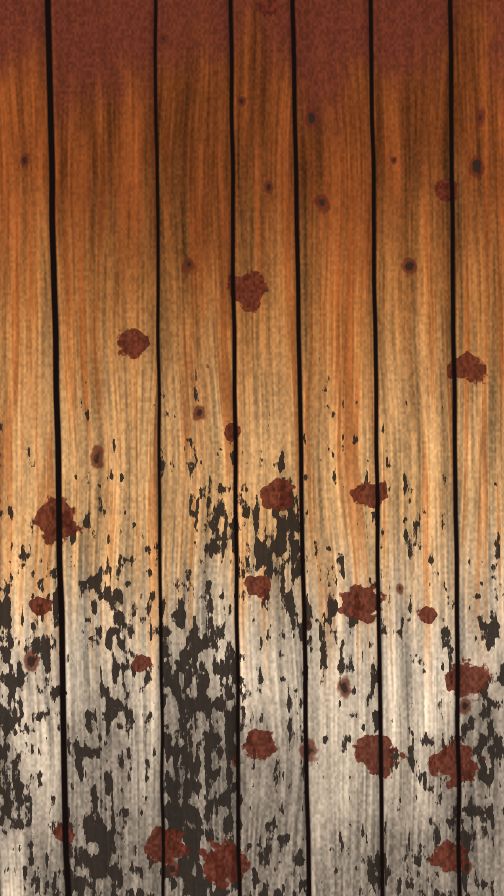
Write a WebGL 2 fragment shader that draws this texture.

```glsl
#version 300 es
precision highp float;
// Seven upright weathered planks: russet paint on top, bare golden wood in the
// middle, bleached and mouldy grey below. Seams split the planks, stretched
// noise draws the grain, and thresholded noise scatters mould, chips and knots.
uniform vec2 u_resolution;
out vec4 outColor;

const int SEAMS = 6;
const float SEAM_TOP[SEAMS] = float[](0.095, 0.308, 0.458, 0.581, 0.736, 0.894);
const float SEAM_BOTTOM[SEAMS] = float[](0.134, 0.324, 0.475, 0.613, 0.759, 0.912);
const float DECAY[SEAMS + 1] = float[](0.35, 0.5, 0.95, 0.85, 0.4, 0.45, 0.65);
const float SEAM_HALF_WIDTH = 0.0038;
const vec3 PAINT = vec3(0.41, 0.19, 0.14);
const vec3 BROWN = vec3(0.50, 0.26, 0.12);
const vec3 AMBER = vec3(0.69, 0.44, 0.23);
const vec3 GOLD = vec3(0.85, 0.65, 0.43);
const vec3 BLEACHED = vec3(0.83, 0.75, 0.65);
const vec3 GREY = vec3(0.50, 0.45, 0.40);
const vec3 MOULD = vec3(0.17, 0.14, 0.12);
const vec3 CHIP = vec3(0.37, 0.16, 0.11);
const vec3 GAP = vec3(0.09, 0.06, 0.05);

float hash(vec2 p) {
  vec3 q = fract(vec3(p.xyx) * 0.1031);
  q += dot(q, q.yzx + 33.33);
  return fract((q.x + q.y) * q.z);
}

float noise(vec2 p) {
  vec2 i = floor(p), f = fract(p);
  f = f * f * (3.0 - 2.0 * f);
  return mix(mix(hash(i), hash(i + vec2(1, 0)), f.x),
             mix(hash(i + vec2(0, 1)), hash(i + vec2(1, 1)), f.x), f.y);
}

float fbm(vec2 p) {
  float sum = 0.0, amp = 0.53;
  for (int i = 0; i < 4; i++) {
    sum += amp * noise(p);
    p = p * 2.03 + 17.3;
    amp *= 0.5;
  }
  return sum;
}

// Ragged blots, one per chosen cell; returns nearness to the blot centre.
float blots(vec2 p, vec2 cells, float chance, vec2 size, float seed) {
  vec2 cell = floor(p * cells);
  float best = 0.0;
  for (int k = 0; k < 9; k++) {
    vec2 c = cell + vec2(k % 3 - 1, k / 3 - 1);
    vec2 key = c + seed;
    vec2 centre = (c + 0.2 + 0.6 * vec2(hash(key), hash(key + 31.7))) / cells;
    float scale = 0.5 + 0.8 * hash(key + 57.1);
    float ragged = 0.9 * (fbm(p * 55.0 + seed) - 0.5);
    float reach = 1.0 - length((p - centre) / (size * scale)) + ragged;
    if (hash(key + 83.9) < chance) best = max(best, reach);
  }
  return best;
}

void main() {
  vec2 p = gl_FragCoord.xy / u_resolution.x;
  float v = gl_FragCoord.y / u_resolution.y;
  float px = 1.0 / u_resolution.x;

  // Find the plank and the signed distance to its nearest seam.
  int plank = 0;
  float seam = 1.0, seamWidth = SEAM_HALF_WIDTH;
  for (int i = 0; i < SEAMS; i++) {
    float d = p.x - mix(SEAM_BOTTOM[i], SEAM_TOP[i], v);
    d += 0.003 * (noise(vec2(float(i) * 9.0, p.y * 9.0)) - 0.5);
    if (d > 0.0) plank = i + 1;
    if (abs(d) < abs(seam)) {
      seam = d;
      seamWidth = SEAM_HALF_WIDTH * (i == 0 ? 1.5 : 0.75 + 0.4 * hash(vec2(i, 4)));
    }
  }
  float id = float(plank), decay = DECAY[plank];
  float tone = hash(vec2(id, 7.0)) - 0.5;

  // Grain: long streaks that lean with the boards and bend gently.
  vec2 g = p + vec2(0.02 * v + 0.022 * noise(p * vec2(9.0, 3.5) + id * 5.0), id * 7.0);
  float bands = noise(g * vec2(38.0, 1.3));
  float streak = fbm(g * vec2(85.0, 2.6));
  float fine = noise(g * vec2(230.0, 9.0));
  float grit = noise(p * vec2(240.0, 170.0));

  // Base colour by height, shifted per plank and along the grain.
  float h = v + 0.06 * tone + 0.16 * (streak - 0.5) + 0.12 * (fbm(p * vec2(7.0, 3.0)) - 0.5);
  vec3 col = mix(BLEACHED, GOLD, smoothstep(0.26, 0.46, h));
  col = mix(col, AMBER, smoothstep(0.46, 0.70, h));
  col = mix(col, BROWN, smoothstep(0.64, 0.84, h));
  col = mix(col, BROWN, 0.55 * smoothstep(0.52, 0.72, streak) * smoothstep(0.15, 0.5, v));
  col *= 0.97 + 0.3 * (bands - 0.5) + 0.7 * (streak - 0.5) + 0.3 * (fine - 0.5) + 0.2 * (grit - 0.5);

  // Russet paint left at the top.
  float paint = smoothstep(0.87, 1.0, v + 0.2 * (fbm(p * vec2(18.0, 7.0)) - 0.5) + 0.1 * tone);
  col = mix(col, PAINT * (0.85 + 0.3 * grit), 0.85 * paint);

  // Grey weathering near the ground, then mould specks in clusters.
  float damp = fbm(p * vec2(9.0, 4.0) + id * 3.0);
  float low = 1.0 - smoothstep(0.0, 0.5, v);
  float grey = smoothstep(0.45, 0.85, low * (0.45 + 0.6 * decay) + 0.7 * (damp - 0.4) + 0.3 * (streak - 0.5));
  col = mix(col, GREY * (0.6 + 0.45 * fine + 0.35 * grit), 0.85 * grey);
  float rot = 1.0 - smoothstep(0.3, 0.68, v);
  float speck = 0.6 * fbm(p * vec2(75.0, 42.0)) + 0.4 * fbm(g * vec2(110.0, 7.0));
  float mould = speck + 0.42 * (damp - 0.5) + 0.15 * (decay - 0.6) + 0.2 * (rot - 1.0);
  col = mix(col, MOULD, 0.88 * smoothstep(0.55, 0.62, mould) * smoothstep(0.0, 0.25, rot));

  // Paint chips and dark-hearted knots.
  float chip = blots(p, vec2(5.0, 6.0), 0.38, vec2(0.045, 0.04), 11.0);
  col = mix(col, CHIP * (0.75 + 0.5 * grit), 0.85 * smoothstep(0.12, 0.24, chip));
  float knot = blots(p, vec2(7.0, 6.0), 0.3, vec2(0.016, 0.024), 47.0);
  col = mix(col, CHIP, 0.7 * smoothstep(0.05, 0.4, knot));
  col = mix(col, MOULD, 0.8 * smoothstep(0.5, 0.8, knot));

  // Seams: soft shade, pale right lip and a dark gap.
  float away = abs(seam);
  col *= 1.0 - 0.35 * exp(-away * 110.0);
  float lip = exp(-pow((seam - seamWidth - 0.004) / 0.003, 2.0));
  col = mix(col, col * 1.3, lip * 0.6);
  col = mix(GAP, col, smoothstep(seamWidth - px, seamWidth + px, away));
  outColor = vec4(clamp(col, 0.0, 1.0), 1.0);
}
```
